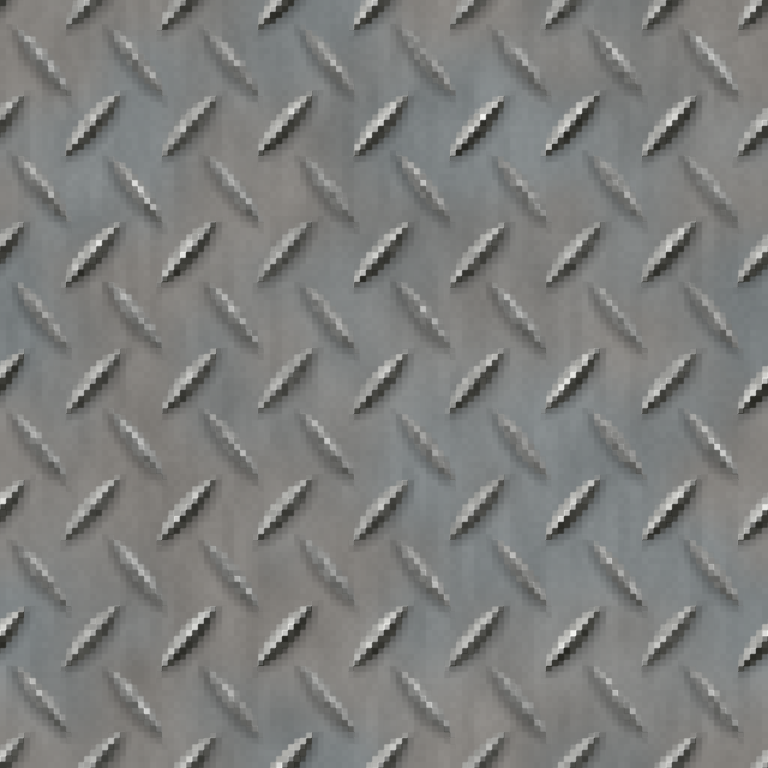
Reproduce this texture procedurally as a Shadertoy shader.

```glsl
// Worn steel tread plate: raised studs in alternating diagonal rows, in a coarse mosaic.
const vec2 GRID = vec2(8.0, 6.0);            // studs across and down, per direction
const float MOSAIC = 128.0;                  // mosaic cells along each side
const float CELL_BLEND = 0.2;                // soft part of a mosaic cell border
const vec2 RISING_AT = vec2(0.96, 0.02);     // stud centres, in grid cells
const vec2 FALLING_AT = vec2(0.44, 0.52);
const vec2 RISING_AXIS = vec2(0.66, 0.751);
const vec2 FALLING_AXIS = vec2(-0.62, 0.785);
const float RISING_WIDTH = 0.0138;           // half widths
const float FALLING_WIDTH = 0.0112;
const float HALF_LENGTH = 0.056;
const float EDGE = 0.0035;                   // softness of the stud outline
const float RIDGE_EDGE = 0.0032;             // softness of the ridge
const float JITTER = 0.0025;                 // stray of the stud centres
const vec2 LIGHT = vec2(-0.4, 0.917);        // direction towards the light
const float END_SLOPE = 0.3;                 // how far the stud ends tilt
const float SHADOW_SHIFT = 0.007;
const float SHADOW = 0.24;
const vec3 STEEL = vec3(0.506, 0.508, 0.502);
const vec3 BRIGHT = vec3(0.69, 0.69, 0.675);
const vec3 DARK = vec3(0.20, 0.20, 0.18);
const vec3 COOL_TINT = vec3(-0.018, 0.002, 0.014);
const vec3 WARM_TINT = vec3(0.012, -0.002, -0.012);

float hash(vec2 p) {
    vec3 q = fract(vec3(p.xyx) * 0.1031);
    q += dot(q, q.yzx + 33.33);
    return fract((q.x + q.y) * q.z);
}

// Value noise that wraps after a whole number of lattice cells
float noise(vec2 uv, vec2 cells, float seed) {
    vec2 p = uv * cells, i = floor(p), f = fract(p);
    f = f * f * (3.0 - 2.0 * f);
    vec2 a = mod(i, cells) + seed, b = mod(i + 1.0, cells) + seed;
    return mix(mix(hash(a), hash(vec2(b.x, a.y)), f.x),
               mix(hash(vec2(a.x, b.y)), hash(b), f.x), f.y);
}

// One random value per mosaic cell
float cellGrain(vec2 uv, float seed) {
    return noise(uv - 0.5 / MOSAIC, vec2(MOSAIC), seed);
}

// Gathers coordinates at the mosaic cell centres, with soft borders between them
vec2 mosaic(vec2 uv) {
    vec2 p = uv * MOSAIC - 0.5;
    return (floor(p) + 0.5 + smoothstep(0.5 - CELL_BLEND, 0.5 + CELL_BLEND, fract(p))) / MOSAIC;
}

// Approximate distance to the blunt lens outline, negative inside
float lens(vec2 p, vec2 axis, float halfWidth) {
    float t = abs(dot(p, axis)) / HALF_LENGTH;
    return abs(dot(p, vec2(-axis.y, axis.x))) - halfWidth * (1.0 - pow(t, 2.5));
}

// Lays one family of studs, with its shadows, over the plate
vec3 addStuds(vec3 plate, vec2 uv, vec2 at, vec2 axis, float halfWidth, float seed) {
    vec2 g = uv * GRID - at;
    vec2 cell = floor(g + 0.5);
    vec2 id = mod(cell, GRID) + seed;
    vec2 stray = vec2(hash(id + 3.7), hash(id + 9.1)) - 0.5;
    vec2 p = (g - cell) / GRID - stray * 2.0 * JITTER;
    float wear = hash(id + 17.3);
    vec2 normal = vec2(-axis.y, axis.x);
    normal *= sign(normal.y);

    // Wide soft shadow on the side away from the light
    float gap = lens(p + normal * SHADOW_SHIFT, axis, halfWidth);
    plate *= 1.0 - SHADOW * (1.0 - smoothstep(-0.010, 0.012, gap));

    // Two facets meeting in a ridge, tilting down towards both ends
    float across = dot(p, normal);
    float along = dot(p, axis) / HALF_LENGTH;
    float facet = 2.0 * smoothstep(-RIDGE_EDGE, RIDGE_EDGE, across) - 1.0;
    float lit = dot(facet * normal + END_SLOPE * along * axis, LIGHT);
    lit *= mix(0.75, 1.1, wear);

    // Grain breaks up the faces and the bright ridge
    float grain = cellGrain(uv, 41.0);
    vec3 tone = mix(STEEL, lit > 0.0 ? BRIGHT : DARK, min(abs(lit), 1.0));
    tone += (grain - 0.5) * 0.11;
    float crest = (across - 0.003) / 0.0035;
    float ridge = exp(-crest * crest) * max(1.0 - along * along * 1.4, 0.0);
    tone += 0.2 * ridge * grain * (0.4 + wear);

    float mask = 1.0 - smoothstep(-EDGE, EDGE, lens(p, axis, halfWidth));
    return mix(plate, tone, mask);
}

// Flat metal with broad stains, faint upright streaks and fine grain
vec3 steelPlate(vec2 uv) {
    float stain = 0.5 * noise(uv, vec2(6.0), 5.0) + 0.5 * noise(uv, vec2(17.0), 23.0);
    float hue = 0.6 * noise(uv, vec2(5.0), 61.0) + 0.4 * noise(uv, vec2(11.0), 77.0);
    float streak = noise(uv, vec2(64.0, 16.0), 91.0);
    float grain = cellGrain(uv, 113.0);
    vec3 metal = STEEL + mix(WARM_TINT, COOL_TINT, smoothstep(0.2, 0.8, hue));
    return metal + (stain - 0.5) * 0.09 + (streak - 0.5) * 0.045 + (grain - 0.5) * 0.02;
}

void mainImage(out vec4 fragColor, in vec2 fragCoord) {
    vec2 uv = mosaic(fragCoord / iResolution.xy);
    vec3 color = steelPlate(uv);
    color = addStuds(color, uv, FALLING_AT, FALLING_AXIS, FALLING_WIDTH, 131.0);
    color = addStuds(color, uv, RISING_AT, RISING_AXIS, RISING_WIDTH, 211.0);
    fragColor = vec4(clamp(color, 0.0, 1.0), 1.0);
}
```
